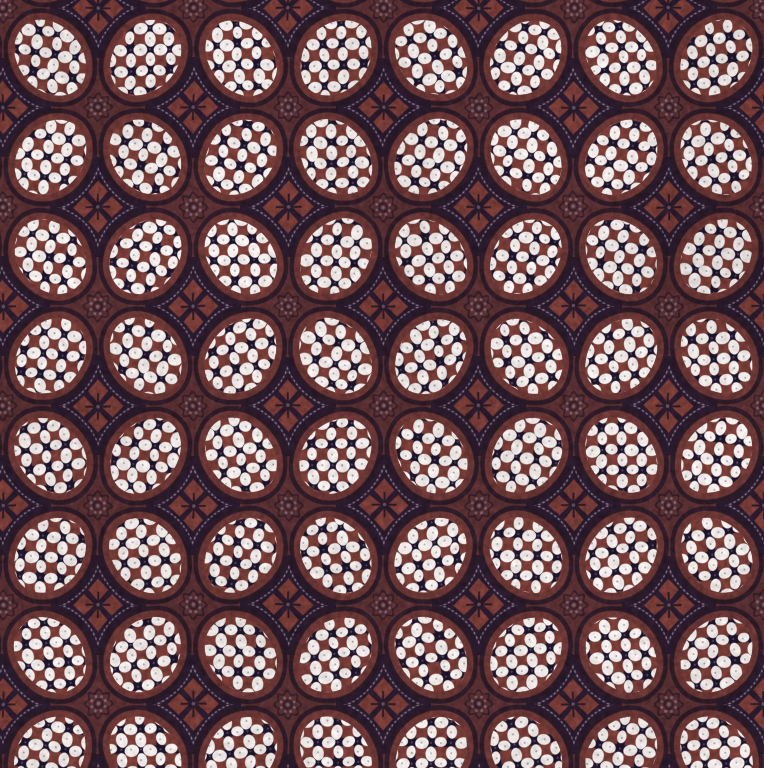
Give the GLSL for this pattern, as a Shadertoy shader.

```glsl
#define REPEATS vec2(8.03, 7.72)
#define ORIGIN vec2(0.03, 0.08)
#define RADII vec2(0.50, 0.41)
#define RIM 0.078
#define GRAIN_STEP 0.105
#define GRAIN_RADII vec2(0.68, 0.53)
#define WOBBLE 0.022
#define MOTTLE 0.30

const vec3 INK = vec3(0.16, 0.10, 0.15);
const vec3 MAROON = vec3(0.34, 0.18, 0.19);
const vec3 BROWN = vec3(0.46, 0.23, 0.21);
const vec3 LILAC = vec3(0.50, 0.45, 0.52);
const vec3 CREAM = vec3(0.93, 0.91, 0.90);

float softness;

vec2 hash2(vec2 p) {
    vec3 a = fract(p.xyx * vec3(0.1031, 0.1030, 0.0973));
    a += dot(a, a.yzx + 33.33);
    return fract((a.xx + a.yz) * a.zy);
}

float gradientNoise(vec2 p) {
    vec2 i = floor(p), f = p - i;
    vec2 u = f * f * f * (f * (f * 6.0 - 15.0) + 10.0);
    vec2 e = vec2(0.0, 1.0);
    float a = dot(hash2(i) * 2.0 - 1.0, f);
    float b = dot(hash2(i + e.yx) * 2.0 - 1.0, f - e.yx);
    float c = dot(hash2(i + e.xy) * 2.0 - 1.0, f - e.xy);
    float d = dot(hash2(i + e.yy) * 2.0 - 1.0, f - e.yy);
    return mix(mix(a, b, u.x), mix(c, d, u.x), u.y);
}

float fill(float d) { return 1.0 - smoothstep(-softness, softness, d); }

float ellipse(vec2 p, vec2 r) {
    float k = length(p / r);
    return k * (k - 1.0) / max(length(p / (r * r)), 1e-4);
}

// One hand-drawn oval with its own shift, turn and size
float grain(vec2 g, vec2 centre, vec2 radii, vec2 seed) {
    vec2 h = hash2(centre + seed * 17.0 + 50.0) - 0.5;
    vec2 p = g - centre - h * 0.22;
    p += vec2(-p.y, p.x) * h.x * 0.6;
    return ellipse(p, radii * (1.0 + 0.22 * h.y));
}

// Ovals on the edges of a square net, knots at its crossings
vec3 grainField(vec2 p, vec2 cell, float rimDist) {
    vec2 h = hash2(cell + 7.0) - 0.5;
    float turn = h.x * 0.4;
    vec2 g = mat2(cos(turn), sin(turn), -sin(turn), cos(turn)) * p / GRAIN_STEP;
    g += (hash2(cell + 31.0) - 0.5) * 2.0;
    vec2 odd = 2.0 * floor(g * 0.5) + 1.0;
    vec2 even = 2.0 * floor(g * 0.5 + 0.5);
    vec2 face = abs(g - odd);
    vec3 col = mix(INK * vec3(0.75, 0.8, 1.1), BROWN,
                   fill((max(face.x, face.y) - 0.62) * GRAIN_STEP));
    col = mix(col, LILAC, 0.5 * fill((length(g - even) - 0.10) * GRAIN_STEP));
    col = mix(col, BROWN, fill(-rimDist - 0.012));

    float across = grain(g, vec2(odd.x, even.y), GRAIN_RADII, cell);
    float along = grain(g, vec2(even.x, odd.y), GRAIN_RADII.yx, cell);
    float oval = min(across, along) * GRAIN_STEP;
    col = mix(col, CREAM, fill(max(oval, rimDist)));
    vec2 nearest = across < along ? vec2(odd.x, even.y) : vec2(even.x, odd.y);
    return mix(col, INK, 0.35 * fill((length(g - nearest) - 0.09) * GRAIN_STEP));
}

// Four lozenges inside a dotted concave frame
vec3 starGap(vec2 c, float d) {
    vec2 m = abs(c);
    float dash = 0.55 + 0.45 * sin((m.x - m.y) * 95.0);
    vec3 col = mix(INK * vec3(1.0, 1.0, 1.15), LILAC, dash * fill(abs(d - 0.082) - 0.008));
    if (m.y > m.x) m = m.yx;
    float lozenge = (abs(m.x - 0.15) / 0.115 + m.y / 0.105 - 1.0) * 0.075;
    col = mix(col, BROWN, fill(lozenge));
    col = mix(col, INK, fill(max(m.y - 0.010, m.x - 0.13)));
    return mix(col, LILAC, 0.6 * fill(length(c) - 0.018));
}

// Small dotted flower on a maroon ground
vec3 rosetteGap(vec2 c) {
    float r = length(c), a = atan(c.y, c.x);
    vec3 col = mix(MAROON, INK, 0.75 * fill(abs(r - 0.125 - 0.018 * cos(8.0 * a)) - 0.012));
    float sector = 6.28318 / 8.0;
    float t = (fract(a / sector) - 0.5) * sector;
    vec2 s = r * vec2(cos(t), sin(t));
    col = mix(col, LILAC, 0.75 * fill(length(s - vec2(0.075, 0.0)) - 0.014));
    col = mix(col, INK, 0.7 * fill(abs(r - 0.042) - 0.010));
    return mix(col, LILAC, 0.7 * fill(r - 0.018));
}

void mainImage(out vec4 fragColor, in vec2 fragCoord) {
    vec2 uv = fragCoord / iResolution.xy;
    vec2 grid = vec2(uv.x, 1.0 - uv.y) * REPEATS - ORIGIN;
    softness = 0.85 * REPEATS.y / iResolution.y;
    vec2 w = grid + WOBBLE * vec2(gradientNoise(grid * 2.1), gradientNoise(grid * 2.1 + 40.0));

    // Medallions lean alternately left and right
    vec2 cell = floor(w), p = w - cell - 0.5;
    float lean = 1.0 - 2.0 * mod(cell.x + cell.y, 2.0);
    vec2 q = vec2(p.x * lean + p.y, p.y - p.x * lean) * 0.7071;
    float d = ellipse(q, RADII);

    // Gaps alternate between star and rosette
    vec2 corner = floor(w + 0.5);
    vec2 c = w - corner;
    vec3 col = mod(corner.x + corner.y, 2.0) > 0.5 ? starGap(c, d) : rosetteGap(c);

    vec3 medallion = mix(mix(MAROON, BROWN, 0.55), grainField(p, cell, d + RIM), fill(d + RIM));
    col = mix(col, medallion, fill(d));
    col = mix(col, INK, 0.92 * fill(abs(d - 0.012) - 0.024));

    // Uneven dye and cloth grain
    float dye = gradientNoise(grid * 13.0) + 0.7 * gradientNoise(grid * 31.0);
    col *= 1.0 + MOTTLE * dye * (1.0 - 0.7 * col.g) + 0.08 * gradientNoise(grid * 0.6);
    fragColor = vec4(clamp(col, 0.0, 1.0), 1.0);
}
```
